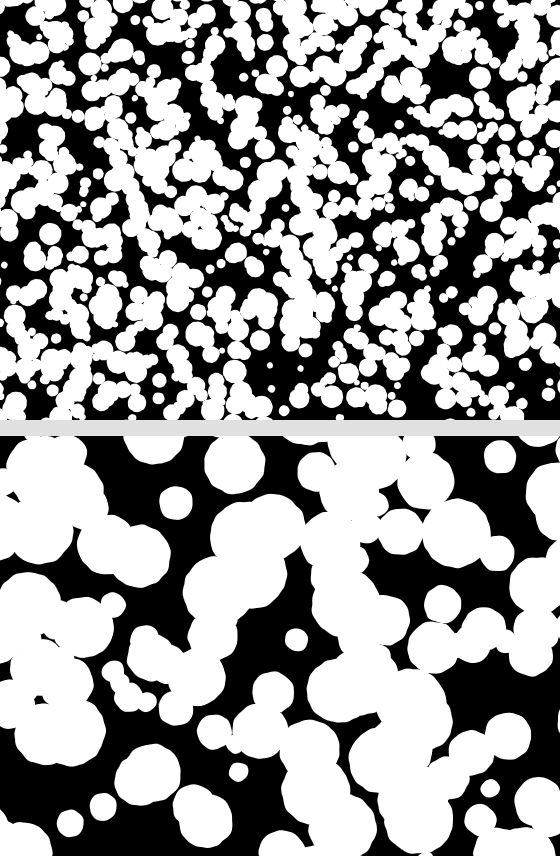
Top: the whole. Bottom: its middle third, enlarged.
Give the GLSL for this pattern, as a Shadertoy shader.

```glsl
const vec3 GROUND_COLOR = vec3(0.0);
const vec3 DISC_COLOR = vec3(1.0);

const float CELLS_PER_HEIGHT = 16.0;
const int DISCS_PER_CELL = 8;      // candidate discs in each cell
const float DISC_CHANCE = 0.355;   // share of candidates that are drawn
const float MIN_RADIUS = 0.11;     // radii in cell units
const float MAX_RADIUS = 0.45;
const float WOBBLE_SCALE = 7.0;    // edge roughness, per cell
const float WOBBLE_SIZE = 0.022;

// Integer hash: three random values in 0..1
vec3 hash3(ivec3 key) {
    uvec3 v = uvec3(key) * 1664525u + 1013904223u;
    v.x += v.y * v.z;
    v.y += v.z * v.x;
    v.z += v.x * v.y;
    v ^= v >> 16u;
    v.x += v.y * v.z;
    v.y += v.z * v.x;
    v.z += v.x * v.y;
    return vec3(v >> 8u) / 16777216.0;
}

// Slope contribution of one lattice corner
float cornerSlope(ivec2 corner, vec2 offset) {
    float angle = 6.28318 * hash3(ivec3(corner, 101)).x;
    return dot(vec2(cos(angle), sin(angle)), offset);
}

float gradientNoise(vec2 p) {
    ivec2 i = ivec2(floor(p));
    vec2 f = fract(p);
    vec2 u = f * f * f * (f * (f * 6.0 - 15.0) + 10.0);
    float low = mix(cornerSlope(i, f),
                    cornerSlope(i + ivec2(1, 0), f - vec2(1, 0)), u.x);
    float high = mix(cornerSlope(i + ivec2(0, 1), f - vec2(0, 1)),
                     cornerSlope(i + ivec2(1, 1), f - vec2(1, 1)), u.x);
    return mix(low, high, u.y);
}

// Signed distance to the union of discs seeded in one cell
float cellDiscs(vec2 p, ivec2 cell) {
    float nearest = 1.0;
    for (int k = 0; k < DISCS_PER_CELL; k++) {
        vec3 place = hash3(ivec3(cell, k));
        if (place.z > DISC_CHANCE) continue;
        float radius = mix(MIN_RADIUS, MAX_RADIUS, hash3(ivec3(cell, k + 50)).x);
        nearest = min(nearest, distance(p, vec2(cell) + place.xy) - radius);
    }
    return nearest;
}

// Signed distance to all discs around p
float scatteredDiscs(vec2 p) {
    ivec2 home = ivec2(floor(p));
    float nearest = 1.0;
    for (int y = -1; y <= 1; y++)
        for (int x = -1; x <= 1; x++)
            nearest = min(nearest, cellDiscs(p, home + ivec2(x, y)));
    return nearest;
}

void mainImage(out vec4 fragColor, in vec2 fragCoord) {
    float pixel = CELLS_PER_HEIGHT / iResolution.y;
    vec2 p = fragCoord * pixel;

    // Slightly rough outline
    float d = scatteredDiscs(p) + WOBBLE_SIZE * gradientNoise(p * WOBBLE_SCALE);

    // Antialiased fill
    float cover = clamp(0.5 - d / pixel, 0.0, 1.0);
    fragColor = vec4(mix(GROUND_COLOR, DISC_COLOR, cover), 1.0);
}
```
